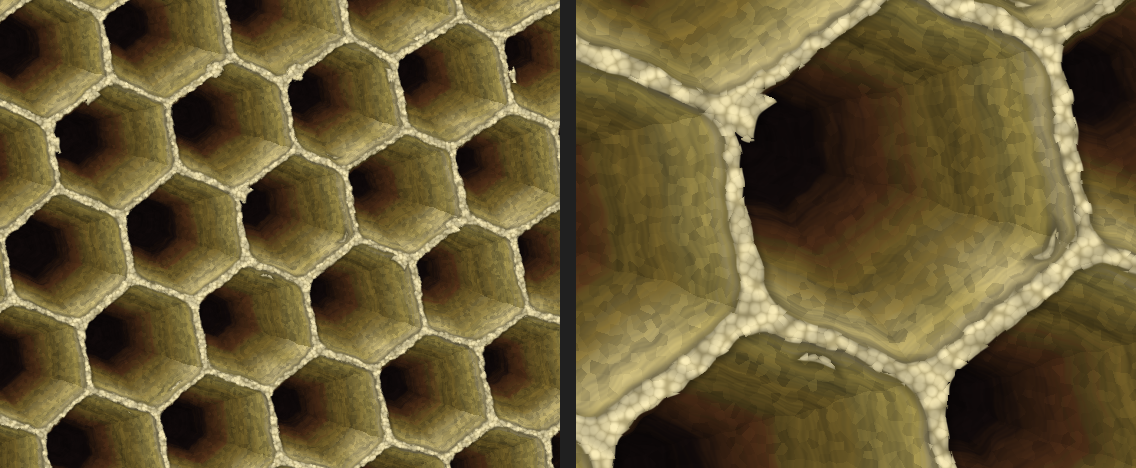
Left, the full canvas; right, a detail of the centre.
This pattern is drawn by a Shadertoy shader. Its source:

```glsl
// Paper honeycomb seen at a slant: a gently bent lattice of Voronoi cells with ragged
// cream rims. Each cell is a hexagonal tunnel whose depth is found by intersecting its
// walls; layered sines make the fibres and cellular noise the grain and loose flakes.

// Lattice, in canvas widths
const vec2 ORIGIN = vec2(0.5326, 0.4518);
const vec2 STEP_ROW = vec2(0.1986, 0.0365);
const vec2 STEP_DOWN = vec2(-0.0794, -0.1966);
const vec2 BEND = vec2(-0.0039, 0.0052);
const float JITTER = 0.007;

// Tunnel, rim and wear
const vec2 TUNNEL_SHIFT = vec2(-0.0547, 0.013);
const float TUNNEL_TAPER = 0.49;
const vec2 LIGHT_FACING = vec2(0.35, -0.94);
const float RIM_HALF_WIDTH = 0.0058;
const float CORNER_ROUND = 0.013;
const float ROUGHNESS = 0.0011;
const float FLAKE_SCALE = 14.0;
const float GRAIN_SCALE = 170.0;

const vec3 CREAM = vec3(0.92, 0.87, 0.68);
const vec3 PALE = vec3(0.67, 0.62, 0.44);
const vec3 STRAW = vec3(0.49, 0.44, 0.22);
const vec3 OLIVE = vec3(0.35, 0.29, 0.12);
const vec3 BROWN = vec3(0.24, 0.14, 0.07);
const vec3 HOLLOW = vec3(0.05, 0.03, 0.03);

vec2 hash2(vec2 c) {
    vec2 h = vec2(dot(c, vec2(127.1, 311.7)), dot(c, vec2(269.5, 183.3)));
    return fract(sin(h) * 43758.5);
}

// Cellular noise: distance to the nearest point, and that point's random id
vec2 cellular(vec2 p) {
    vec2 base = floor(p), best = vec2(9.0, 0.0);
    for (int y = -1; y <= 1; y++)
    for (int x = -1; x <= 1; x++) {
        vec2 c = base + vec2(x, y), h = hash2(c);
        float d = length(c + h - p);
        if (d < best.x) best = vec2(d, fract(h.x * 17.0 + h.y * 31.0));
    }
    return best;
}

// Layered sines stretched along lines of equal depth
float fibres(float depth, vec2 p, float seed) {
    float sum = 0.0, amp = 0.5, freq = 17.0;
    for (int i = 0; i < 5; i++) {
        float wobble = 2.0 * sin(p.x * freq * 1.1 + seed) + 1.7 * sin(p.y * freq * 0.9 - seed);
        sum += amp * sin(freq * depth + wobble + seed * 3.0);
        freq *= 1.83;
        amp *= 0.76;
    }
    return sum;
}

float smoothMin(float a, float b, float k) {
    float h = max(k - abs(a - b), 0.0) / k;
    return min(a, b) - h * h * k * 0.25;
}

vec2 cellCentre(vec2 id) {
    vec2 bent = vec2(dot(BEND, id * id), 0.0);
    return ORIGIN + STEP_ROW * id.x + STEP_DOWN * id.y + bent + JITTER * (hash2(id) - 0.5);
}

void mainImage(out vec4 fragColor, in vec2 fragCoord) {
    vec2 p = fragCoord / iResolution.x;
    float pixel = 1.0 / iResolution.x;

    // Ragged outline
    vec2 q = p + ROUGHNESS * (sin(p.yx * 95.0 + 2.0 * sin(p * 41.0)) + 0.6 * sin(p.yx * 310.0 + p * 170.0));

    // Nearest cell
    vec2 guess = round(inverse(mat2(STEP_ROW, STEP_DOWN)) * (q - ORIGIN));
    vec2 id = guess;
    float nearest = 9.0;
    for (int y = -1; y <= 1; y++)
    for (int x = -1; x <= 1; x++) {
        vec2 c = guess + vec2(x, y);
        float d = length(cellCentre(c) - q);
        if (d < nearest) { nearest = d; id = c; }
    }

    // Six walls: distance to the rim, and depth of the first wall met
    vec2 centre = cellCentre(id);
    float edge = 1.0, depth = 4.0, facing = 0.0;
    for (int y = -1; y <= 1; y++)
    for (int x = -1; x <= 1; x++) {
        if (x == -y) continue;
        vec2 span = cellCentre(id + vec2(x, y)) - centre;
        vec2 normal = normalize(span);
        float d = dot(centre + 0.5 * span - q, normal);
        float slope = TUNNEL_TAPER * 0.5 * length(span) - dot(TUNNEL_SHIFT, normal);
        edge = smoothMin(edge, d, CORNER_ROUND);
        if (slope > 0.0 && d / slope < depth) {
            depth = d / slope;
            facing = dot(normal, LIGHT_FACING);
        }
    }

    // Wall colour by depth; cells open up towards the right
    vec2 seed = hash2(id + 7.0);
    float fibre = fibres(depth, p, seed.x * 6.0);
    vec2 grain = cellular(p * GRAIN_SCALE);
    float tone = depth * mix(1.13, 0.8, p.x) * (0.9 + 0.2 * seed.y) + 0.09 * fibre;
    vec3 wall = mix(PALE, STRAW, smoothstep(0.0, 0.22, tone));
    wall = mix(wall, OLIVE, smoothstep(0.2, 0.65, tone));
    wall = mix(wall, BROWN, smoothstep(0.75, 1.1, tone));
    wall = mix(wall, HOLLOW, smoothstep(1.05, 1.5, tone));
    float lit = max(facing, 0.0) * smoothstep(0.85, 0.05, tone);
    wall = mix(wall, PALE, lit * (0.6 + 0.3 * sin(p.x * 47.0 + 3.0 * sin(p.y * 31.0))));
    wall *= 1.0 + 0.17 * fibre + 0.12 * facing + 0.22 * (grain.y - 0.5);

    // Rim of uneven width, with scattered flakes clinging to it
    float width = RIM_HALF_WIDTH * (1.0 + 0.25 * sin(p.x * 37.0 + 2.0 * sin(p.y * 29.0)) + 0.3 * (grain.y - 0.5));
    vec2 flake = cellular(q * FLAKE_SCALE + 3.0);
    float flakeEdge = (flake.x - 0.17 - 0.07 * grain.y) / FLAKE_SCALE + step(flake.y, 0.78);
    float rim = min(edge - width, max(flakeEdge, edge - 0.015));
    vec3 paper = mix(PALE, CREAM, smoothstep(0.9, 0.25, grain.x) * (0.65 + 0.35 * grain.y));
    paper *= 0.97 + 0.1 * sin(p.x * 190.0 + 3.0 * sin(p.y * 130.0));
    paper *= mix(1.0, 0.8, smoothstep(-0.003, 0.0, rim));

    wall *= mix(0.72, 1.0, smoothstep(0.0, 0.006, rim));
    vec3 colour = mix(paper, wall, smoothstep(-pixel, pixel, rim));
    fragColor = vec4(clamp(colour, 0.0, 1.0), 1.0);
}
```
